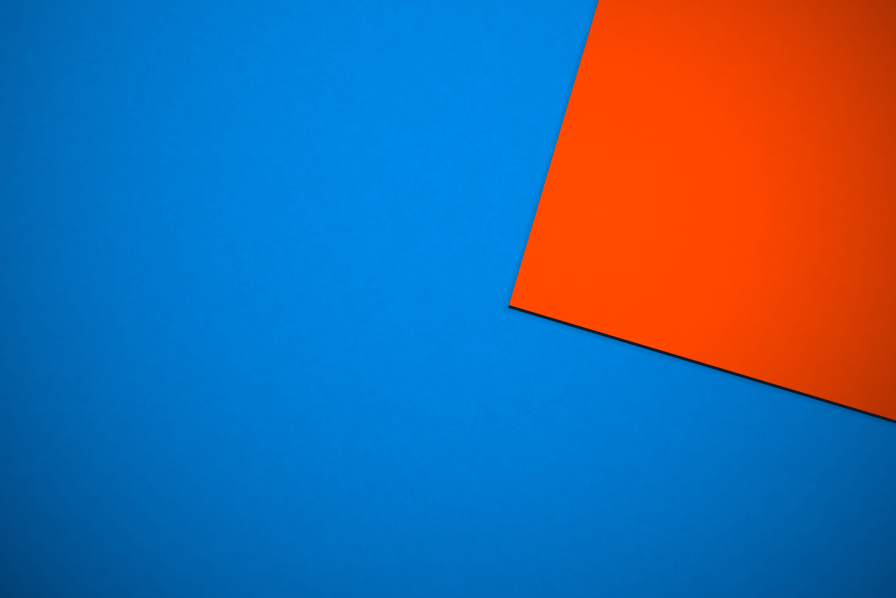
Write a Shadertoy shader that draws this background.

```glsl
// Orange paper sheet with one corner lying on blue paper, under vignetted light.

const vec2 CORNER = vec2(0.852, 0.490);     // visible corner of the sheet
const vec2 SIDE_END = vec2(1.002, 1.0);     // left side meets the top border
const vec2 BASE_END = vec2(1.5, 0.297);     // lower side meets the right border
const vec3 BLUE = vec3(0.0, 0.535, 0.905);
const vec3 NAVY = vec3(0.012, 0.10, 0.22);
const vec3 ORANGE = vec3(1.07, 0.295, 0.0);
const vec3 SHADOW = vec3(0.07, 0.05, 0.10);

float hash(vec2 p) {
    p = fract(p * vec2(0.1031, 0.1130));
    p += dot(p, p.yx + 33.33);
    return fract((p.x + p.y) * p.x * 57.0);
}

float valueNoise(vec2 p) {
    vec2 cell = floor(p), f = fract(p);
    f = f * f * (3.0 - 2.0 * f);
    return mix(mix(hash(cell), hash(cell + vec2(1, 0)), f.x),
               mix(hash(cell + vec2(0, 1)), hash(cell + vec2(1, 1)), f.x), f.y);
}

// Signed distance to the line a-b, positive on its left.
float lineSide(vec2 p, vec2 a, vec2 b) {
    vec2 d = normalize(b - a);
    return d.x * (p.y - a.y) - d.y * (p.x - a.x);
}

// Distance into the sheet, positive inside.
float sheet(vec2 p) {
    return min(-lineSide(p, CORNER, SIDE_END), lineSide(p, CORNER, BASE_END));
}

// Light that falls off with the square of the distance from its centre.
float falloff(vec2 p, vec2 centre, float strength) {
    vec2 d = p - centre;
    return max(1.0 - strength * dot(d, d), 0.0);
}

// Fine fibres and broad mottling, centred on zero.
float paperGrain(vec2 p) {
    return 0.6 * valueNoise(p * 190.0) + 0.4 * valueNoise(p * 60.0) - 0.5;
}

void mainImage(out vec4 fragColor, in vec2 fragCoord) {
    vec2 p = fragCoord / iResolution.xy * vec2(1.5, 1.0);
    float aa = 0.7 / iResolution.y;
    float grain = paperGrain(p);

    // Blue ground
    float light = falloff(p, vec2(0.78, 0.72), 0.64);
    vec3 color = mix(NAVY, BLUE, smoothstep(-0.35, 1.0, light) * 0.35 + light * 0.65);
    color *= 1.0 + 0.045 * grain;

    // Narrow contact shadow under the lower side
    float shade = sheet(p + vec2(0.001, 0.0048));
    color *= 1.0 - 0.12 * smoothstep(-0.012, 0.0, shade);
    color = mix(color, SHADOW, 0.88 * smoothstep(-aa, aa, shade));

    // Orange sheet
    float warmth = falloff(p, vec2(0.98, 0.64), 0.92);
    vec3 paper = ORANGE * warmth + vec3(0.0, 0.0, 0.02) * (1.0 - warmth);
    paper *= 1.0 + 0.025 * grain;
    color = mix(color, paper, smoothstep(-aa, aa, sheet(p)));

    fragColor = vec4(clamp(color, 0.0, 1.0), 1.0);
}
```
